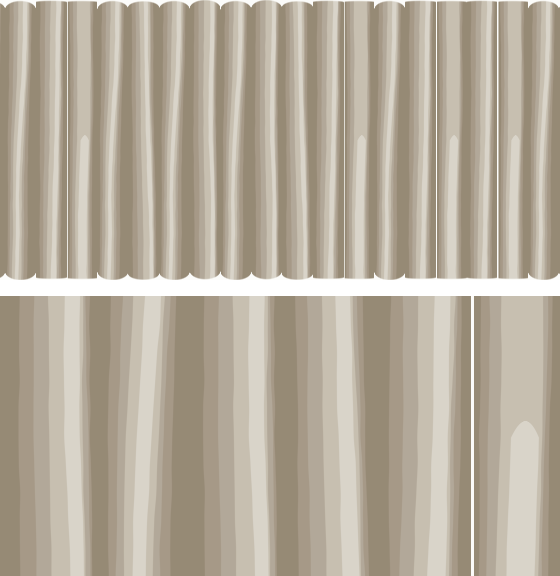
Top, the full canvas; bottom, a detail of the centre.
Write a Shadertoy shader that draws this texture.

```glsl
// A row of upright wooden posts, each painted as flat, nested tone bands.
// Every post picks one of five kinds, which sets its highlight path and end caps;
// value noise roughens the band edges and white shows through the gaps.

#define POSTS 18.2      // posts across the canvas
#define SHIFT 0.166     // left margin, in posts
#define CAP 0.03        // height of a fully rounded end
#define MARGIN 0.006    // largest white margin above and below
#define KNOT_Y 0.518    // top of the knot's highlight
#define KNOT_H 0.02     // height of its rounded tip
#define GAP 0.035       // white slit beside knotted posts
#define WOBBLE 0.045    // roughness of the band edges
#define SWAY 0.025      // slow bending of the grain

const int KNOTTED = 2;
const int SEQUENCE[18] = int[18](0, 1, 2, 0, 3, 0, 4, 0, 4, 3, 1, 2, 0, 1, 2, 1, 2, 0);

// Per kind: highlight at top, highlight at bottom, its half width, cap roundness
const vec4 KINDS[5] = vec4[5](
    vec4(0.63, 0.38, 0.09, 1.00),
    vec4(0.73, 0.60, 0.10, 0.15),
    vec4(0.61, 0.53, 0.16, 0.12),
    vec4(0.57, 0.74, 0.09, 0.70),
    vec4(0.70, 0.73, 0.09, 1.00));

// Wood tones from shadow to highlight
const vec3 TONES[5] = vec3[5](
    vec3(0.59, 0.54, 0.46),
    vec3(0.65, 0.60, 0.53),
    vec3(0.70, 0.66, 0.60),
    vec3(0.78, 0.75, 0.69),
    vec3(0.85, 0.83, 0.79));
const vec3 WHITE = vec3(0.99, 0.99, 0.98);

float hash(vec2 p) {
    return fract(sin(dot(p, vec2(127.1, 311.7))) * 43758.5453);
}

// Smooth noise along y, one independent track per seed
float noise(float y, float seed) {
    float cell = floor(y), f = fract(y);
    return mix(hash(vec2(cell, seed)), hash(vec2(cell + 1.0, seed)), f * f * (3.0 - 2.0 * f));
}

// Signed edge offset: broad waves plus small nicks
float roughness(float y, float seed) {
    return WOBBLE * (0.7 * noise(y * 6.0, seed) + 0.3 * noise(y * 30.0, seed + 50.0) - 0.5);
}

// Tone of the wood at u across a post and y up the canvas
vec3 wood(float u, float y, int kind, float pixel) {
    vec4 shape = KINDS[kind];
    float seed = float(kind) * 11.0;
    float center = mix(shape.y, shape.x, smoothstep(0.25, 0.8, y))
                 + SWAY * sin(y * 8.0 + seed);
    vec3 color = TONES[0];

    // Each lighter band lies inside the one before it
    for (int k = 1; k < 5; k++) {
        float level = float(k) / 4.0;
        float left = (center - shape.z) * pow(level, 1.2);
        float right = 1.0 - (1.0 - center - shape.z) * sqrt(level);
        left += roughness(y, seed + float(k));
        right += roughness(y, seed + float(k) + 5.0);

        // The knot's highlight ends in a rounded tip
        if (kind == KNOTTED && k == 4) {
            float tip = sqrt(clamp((KNOT_Y - y) / KNOT_H, 0.0, 1.0));
            float inset = 0.5 * (right - left) * (1.0 - tip);
            left += inset;
            right -= inset;
        }
        float inside = min(u - left, right - u);
        color = mix(color, TONES[k], smoothstep(0.0, 1.5 * pixel, inside));
    }
    return color;
}

// Coverage of the post: rounded ends, small margins and the slit
float coverage(float u, float y, int kind, float pixelU, float pixelY) {
    float side = 2.0 * u - 1.0;
    float curve = CAP * KINDS[kind].w * (1.0 - sqrt(max(1.0 - side * side, 0.0)));
    float bottom = curve + MARGIN * hash(vec2(float(kind), 3.0));
    float top = 1.0 - curve - MARGIN * hash(vec2(float(kind), 8.0));
    float mask = smoothstep(-pixelY, pixelY, min(y - bottom, top - y));
    if (kind == KNOTTED) mask *= smoothstep(GAP - pixelU, GAP + pixelU, u);
    return mask;
}

void mainImage(out vec4 fragColor, in vec2 fragCoord) {
    vec2 uv = fragCoord / iResolution.xy;
    float x = uv.x * POSTS - SHIFT;
    float u = fract(x);
    int kind = SEQUENCE[(int(floor(x)) + 18) % 18];

    float pixelU = POSTS / iResolution.x;
    float pixelY = 1.0 / iResolution.y;
    vec3 color = wood(u, uv.y, kind, pixelU);
    color = mix(WHITE, color, coverage(u, uv.y, kind, 0.5 * pixelU, pixelY));
    fragColor = vec4(color, 1.0);
}
```
